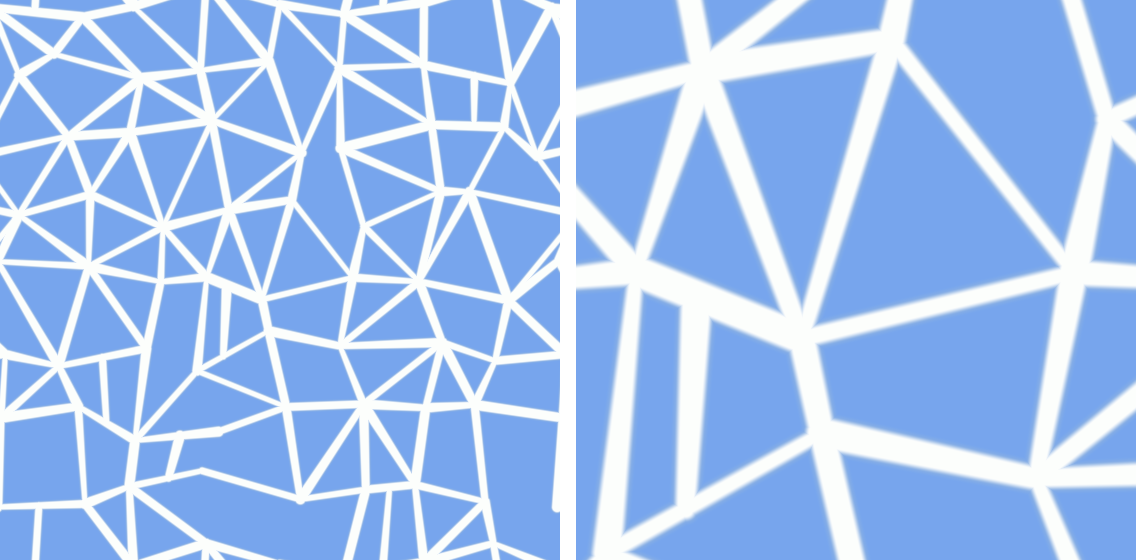
Left, the full canvas; right, a detail of the centre.
A Shadertoy shader for this pattern:

```glsl
// Seamless cracked-mosaic pattern: blue polygon shards parted by tapered white strips.

const float GRID = 8.0;                         // lattice cells per canvas side
const vec2 JITTER = vec2(0.66, 0.60);           // spread of the nodes, in cells
const vec3 SHARD_BLUE = vec3(0.465, 0.648, 0.93);
const vec3 RIM_BLUE = vec3(0.54, 0.69, 0.89);
const vec3 STRIP_WHITE = vec3(0.99, 0.995, 0.99);

// Random value 0..1 per lattice cell; wraps around the canvas
float hash(vec2 cell, float seed) {
    vec2 wrapped = mod(cell, GRID);
    uint n = uint(wrapped.x + GRID * wrapped.y + GRID * GRID * seed);
    n = (n ^ 61u) ^ (n >> 16);
    n *= 9u;
    n ^= n >> 4;
    n *= 0x27d4eb2du;
    n ^= n >> 15;
    return float(n & 65535u) / 65535.0;
}

// Jittered lattice node
vec2 node(vec2 cell) {
    vec2 offset = vec2(hash(cell, 1.0), hash(cell, 2.0)) - 0.5;
    return cell + JITTER * offset;
}

// Signed distance to a strip from a to b whose half width goes from wa to wb
float taperedStrip(vec2 p, vec2 a, vec2 b, float wa, float wb) {
    vec2 pa = p - a, ba = b - a;
    float t = clamp(dot(pa, ba) / dot(ba, ba), 0.0, 1.0);
    return length(pa - t * ba) - mix(wa, wb, t);
}

// Strip with random end widths
float strip(vec2 p, vec2 a, vec2 b, vec2 cell, float seed) {
    float wa = mix(0.034, 0.076, hash(cell, seed));
    float wb = mix(0.034, 0.076, hash(cell, seed + 1.0));
    return taperedStrip(p, a, b, wa, wb);
}

bool hasFloor(vec2 cell) { return hash(cell, 3.0) < 0.93; }
bool hasSide(vec2 cell) { return hash(cell, 4.0) < 0.88; }

// Distance to the strips that belong to one lattice cell
float cellStrips(vec2 p, vec2 cell) {
    vec2 a = node(cell);
    vec2 b = node(cell + vec2(1, 0));
    vec2 c = node(cell + vec2(1, 1));
    vec2 d = node(cell + vec2(0, 1));
    float dist = 1.0;

    if (hasFloor(cell)) dist = min(dist, strip(p, a, b, cell, 10.0));
    if (hasSide(cell)) dist = min(dist, strip(p, a, d, cell, 12.0));

    float kind = hash(cell, 5.0);
    if (kind < 0.58) {
        // The shorter diagonal stays inside the cell
        bool rising = distance(a, c) < distance(b, d);
        dist = min(dist, strip(p, rising ? a : b, rising ? c : d, cell, 14.0));
    } else if (kind > 0.90 && hasFloor(cell) && hasFloor(cell + vec2(0, 1))) {
        // A few open cells are split by an upright bar
        float share = mix(0.35, 0.65, hash(cell, 6.0));
        dist = min(dist, strip(p, mix(a, b, share), mix(d, c, share), cell, 16.0));
    }
    return dist;
}

// Distance to the nearest strip of the whole net
float stripNet(vec2 p) {
    vec2 home = floor(p);
    float dist = 1.0;
    for (int y = -1; y <= 1; y++)
        for (int x = -1; x <= 1; x++)
            dist = min(dist, cellStrips(p, home + vec2(x, y)));
    return dist;
}

void mainImage(out vec4 fragColor, in vec2 fragCoord) {
    vec2 p = GRID * fragCoord / iResolution.xy;
    float pixel = GRID / min(iResolution.x, iResolution.y);
    float soft = max(0.016, 0.75 * pixel);

    // Blue shards, a thin greyish rim, then the white strips
    float dist = stripNet(p);
    float rim = 1.0 - smoothstep(0.0, 2.2 * soft, dist);
    float white = 1.0 - smoothstep(-soft, soft, dist);
    vec3 color = mix(SHARD_BLUE, RIM_BLUE, rim);
    color = mix(color, STRIP_WHITE, white);
    fragColor = vec4(color, 1.0);
}
```
